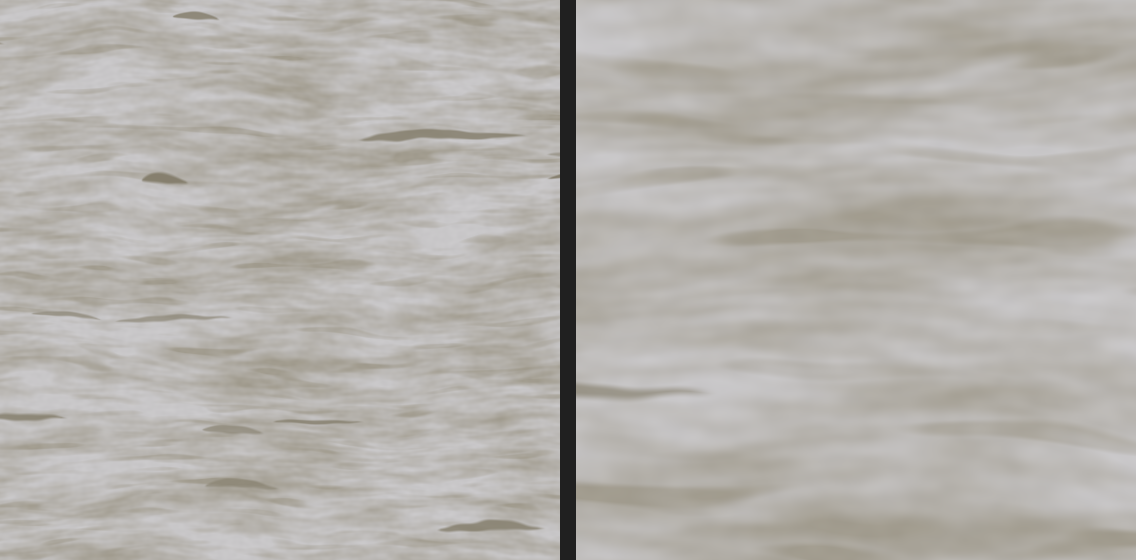
Left: the whole. Right: its middle third, enlarged.
Reproduce this texture procedurally as a Shadertoy shader.

```glsl
// Pale, weathered grain: wavy grey and beige streaks with scattered dark slivers.
#define LIGHT_GREY   vec3(0.775, 0.768, 0.770)
#define BEIGE        vec3(0.645, 0.625, 0.578)
#define DARK_OLIVE   vec3(0.520, 0.495, 0.425)
#define BEIGE_BIAS   0.32
#define WAVE_HEIGHT  0.035
#define PATCH_SCALE  vec2(3.0, 13.0)
#define STREAK_SCALE vec2(8.0, 46.0)
#define FIBRE_SCALE  vec2(24.0, 105.0)
#define SLIVER_CELL  vec2(0.25, 0.10)
#define SLIVER_SHARE 0.42
#define EDGE_BLUR    0.0028

// Integer hash giving two values in 0..1
vec2 hash2(vec2 cell) {
    uvec2 q = uvec2(ivec2(cell)) * uvec2(1597u, 3812u) + uvec2(7919u, 104729u);
    uint n = (q.x ^ (q.y * 2654435u)) * 747796405u;
    n = ((n >> 15u) ^ n) * 277803737u;
    n = (n >> 13u) ^ n;
    return vec2(n & 65535u, n >> 16u) / 65535.0;
}

vec2 gradient(vec2 cell) {
    float angle = 6.28319 * hash2(cell).x;
    return vec2(cos(angle), sin(angle));
}

// Gradient noise, roughly -0.7..0.7
float gnoise(vec2 p) {
    vec2 i = floor(p), f = p - i;
    vec2 u = f * f * f * (f * (f * 6.0 - 15.0) + 10.0);
    vec2 e = vec2(1.0, 0.0);
    float low = mix(dot(gradient(i), f), dot(gradient(i + e.xy), f - e.xy), u.x);
    float high = mix(dot(gradient(i + e.yx), f - e.yx),
                     dot(gradient(i + e.xx), f - e.xx), u.x);
    return mix(low, high, u.y);
}

// Bend the grain into long, shallow waves
vec2 warp(vec2 p) {
    p.y += WAVE_HEIGHT * gnoise(p * vec2(2.3, 4.0) + 17.0);
    p.y += 0.25 * WAVE_HEIGHT * gnoise(p * vec2(8.0, 15.0) + 5.0);
    return p;
}

// Share of beige over grey, from broad patches down to fine fibres
float beigeAmount(vec2 p) {
    float patches = gnoise(p * PATCH_SCALE + 31.0)
                  + 0.55 * gnoise(p * PATCH_SCALE * 2.2 + 57.0);
    float streaks = gnoise(p * STREAK_SCALE + 11.0);
    float slits = smoothstep(0.16, 0.42, gnoise(p * STREAK_SCALE * vec2(1.1, 1.3) + 83.0));
    float fibres = gnoise(p * FIBRE_SCALE + 43.0);
    return BEIGE_BIAS + 0.75 * patches + 0.6 * streaks + 0.4 * slits + 0.4 * fibres;
}

// Coverage of dark, tapered slivers, one possible per grid cell
float slivers(vec2 p) {
    float cover = 0.0;
    vec2 home = floor(p / SLIVER_CELL);
    for (int y = -1; y <= 1; y++)
    for (int x = -1; x <= 1; x++) {
        vec2 cell = home + vec2(x, y);
        vec2 place = hash2(cell + 200.0);
        vec2 shape = hash2(cell + 400.0);
        vec2 kind = hash2(cell + 600.0);
        vec2 d = p - (cell + 0.15 + 0.7 * place) * SLIVER_CELL;
        float halfLength = mix(0.04, 0.17, shape.x * shape.x * shape.x);
        float halfHeight = mix(0.004, 0.010, shape.y);
        float along = d.x / halfLength;
        d.y += (kind.y - 0.5) * 0.16 * d.x + 0.005 * along * along;
        d.y += 0.004 * gnoise(p * vec2(26.0, 40.0));
        float taper = max(1.0 - along * along, 0.0) * (1.0 - 0.35 * along);
        float body = smoothstep(-EDGE_BLUR, EDGE_BLUR, halfHeight * taper - abs(d.y));
        body *= smoothstep(0.0, 0.25, taper);
        float present = step(kind.x, SLIVER_SHARE);
        cover = max(cover, present * body * mix(0.55, 1.0, place.y));
    }
    return cover;
}

void mainImage(out vec4 fragColor, in vec2 fragCoord) {
    vec2 uv = fragCoord / min(iResolution.x, iResolution.y);
    vec2 grain = warp(uv);

    // Grey and beige ground
    vec3 color = mix(LIGHT_GREY, BEIGE, clamp(beigeAmount(grain), -0.08, 1.1));

    // Faint mottling in brightness
    color += 0.018 * gnoise(grain * vec2(50.0, 130.0) + 71.0);
    color += 0.012 * gnoise(uv * vec2(90.0, 110.0) + 23.0);

    // Dark slivers lying along the grain
    color = mix(color, DARK_OLIVE, slivers(grain));
    fragColor = vec4(color, 1.0);
}
```
